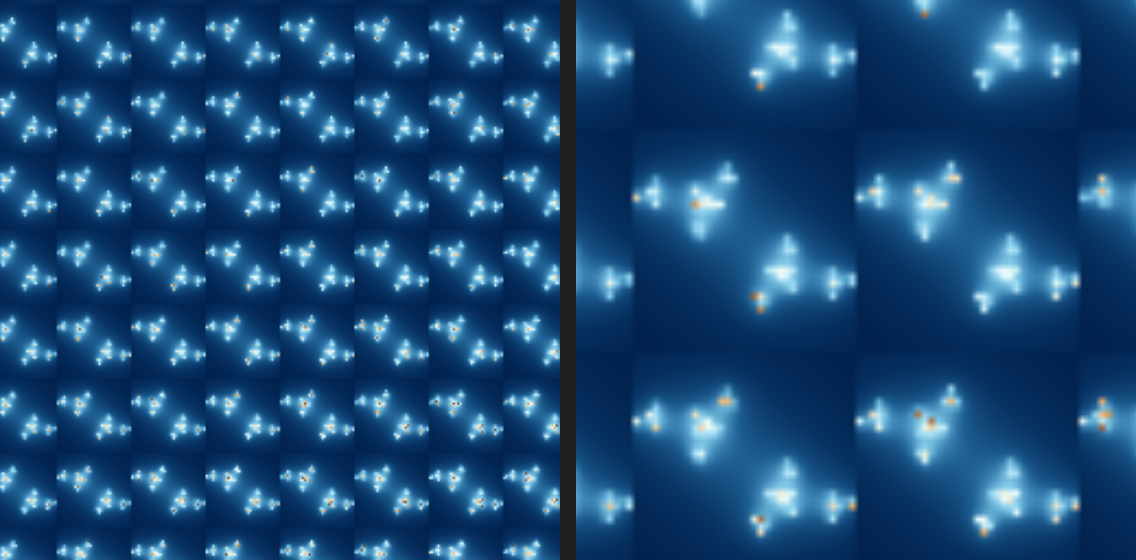
Left, the full canvas; right, a detail of the centre.
A WebGL 1 fragment shader for this pattern:

```glsl
precision highp float;

uniform vec2 u_resolution;

#define REPEATS 7.5
#define GRID_SHIFT vec2(0.75, 0.437)
#define HALF_SPAN 1.5
#define SEED vec2(-0.59, 0.98)
#define SEED_STEP 0.016
#define CENTRE_CELL vec2(2.0, 3.0)
#define TEXELS 256.0
#define MAX_STEPS 40
#define BAILOUT 256.0

// Smooth escape time of z -> z^2 + c
float escapeTime(vec2 z, vec2 c) {
  float steps = 0.0;
  for (int i = 0; i < MAX_STEPS; i++) {
    if (dot(z, z) > BAILOUT) break;
    z = vec2(z.x * z.x - z.y * z.y, 2.0 * z.x * z.y) + c;
    steps += 1.0;
  }
  return steps - log2(0.5 * log2(max(dot(z, z), 4.0)));
}

float ramp(float from, float to, float t) {
  return clamp((t - from) / (to - from), 0.0, 1.0);
}

// Navy through pale blue to white, with amber at the deepest points
vec3 palette(float t) {
  vec3 col = mix(vec3(0.00, 0.12, 0.29), vec3(0.025, 0.19, 0.38), ramp(-0.4, 1.0, t));
  col = mix(col, vec3(0.065, 0.275, 0.47), ramp(1.0, 2.1, t));
  col = mix(col, vec3(0.115, 0.36, 0.56), ramp(2.1, 3.1, t));
  col = mix(col, vec3(0.21, 0.49, 0.68), ramp(3.1, 4.0, t));
  col = mix(col, vec3(0.35, 0.64, 0.80), ramp(4.0, 5.0, t));
  col = mix(col, vec3(0.58, 0.84, 0.95), ramp(5.0, 7.0, t));
  col = mix(col, vec3(0.93, 0.99, 0.98), ramp(7.0, 9.2, t));
  col = mix(col, vec3(0.93, 0.70, 0.42), ramp(9.2, 11.5, t));
  return mix(col, vec3(0.45, 0.25, 0.15), ramp(11.5, 15.0, t));
}

// One Julia set per cell; its seed drifts across the grid
vec3 texel(vec2 index) {
  vec2 grid = (index + 0.5) / TEXELS * REPEATS - GRID_SHIFT;
  vec2 z = (fract(grid) * 2.0 - 1.0) * HALF_SPAN;
  vec2 c = SEED + SEED_STEP * (floor(grid) - CENTRE_CELL);
  return palette(escapeTime(z, c));
}

void main() {
  vec2 uv = gl_FragCoord.xy / u_resolution;

  // Bilinear blend of a fixed sample lattice
  vec2 p = uv * TEXELS - 0.5;
  vec2 base = floor(p);
  vec2 f = p - base;
  vec3 lower = mix(texel(base), texel(base + vec2(1.0, 0.0)), f.x);
  vec3 upper = mix(texel(base + vec2(0.0, 1.0)), texel(base + 1.0), f.x);

  gl_FragColor = vec4(mix(lower, upper, f.y), 1.0);
}
```
